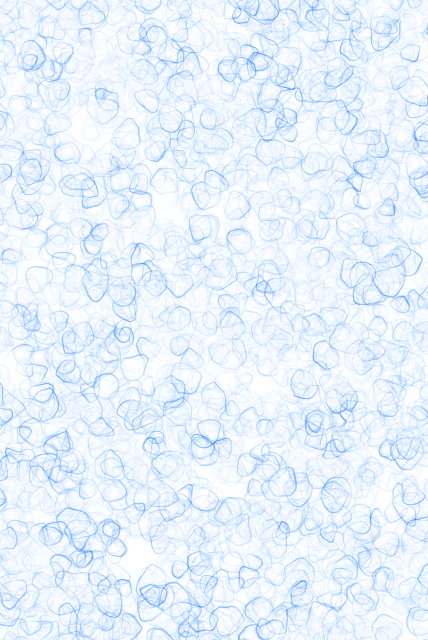
Give the GLSL for this pattern, as a Shadertoy shader.

```glsl
// Overlapping hand-drawn blue loops, packed like foam on white paper.

const vec3 INK_ABSORPTION = vec3(1.0, 0.53, 0.01);
const float CELL = 0.036;         // grid pitch, in canvas heights
const float LINE_WIDTH = 0.0019;
const float FILL_INK = 0.0026;
const int LAYERS = 4;
const int STRANDS = 5;

vec3 hash3(vec3 p) {
    p = fract(p * vec3(0.1031, 0.1030, 0.0973));
    p += dot(p, p.yxz + 33.33);
    return fract((p.xxy + p.yxx) * p.zyx);
}

float cornerGradient(vec2 corner, vec2 offset) {
    float a = 6.2832 * hash3(vec3(corner, 7.0)).x;
    return dot(vec2(cos(a), sin(a)), offset);
}

float gradientNoise(vec2 p) {
    vec2 i = floor(p), f = fract(p);
    vec2 u = f * f * f * (f * (f * 6.0 - 15.0) + 10.0);
    vec2 e = vec2(1.0, 0.0);
    float low = mix(cornerGradient(i, f), cornerGradient(i + e, f - e), u.x);
    float high = mix(cornerGradient(i + e.yx, f - e.yx),
                     cornerGradient(i + e.xx, f - e.xx), u.x);
    return mix(low, high, u.y);
}

vec2 rotate(vec2 p, float a) {
    float c = cos(a), s = sin(a);
    return vec2(c * p.x - s * p.y, s * p.x + c * p.y);
}

// Chance that a loop grows here; low values leave small paper gaps.
float clusterDensity(vec2 p) {
    float field = gradientNoise(p * 11.0 + 40.0)
                + 0.5 * gradientNoise(p * 21.0 + 70.0);
    return smoothstep(-0.48, -0.32, field);
}

// Broad areas of paler and stronger drawing.
float regionStrength(vec2 p) {
    return mix(0.8, 1.15, smoothstep(-0.3, 0.3, gradientNoise(p * 4.0 + 20.0)));
}

// Rounded, slightly cornered outline radius around 1.
float outlineRadius(float angle, vec3 phase) {
    return 0.96 + 0.08 * cos(2.0 * angle + phase.x)
                + 0.05 * cos(3.0 * angle + phase.y)
                + 0.22 * (0.6 - abs(sin(1.5 * angle + phase.z)));
}

// Signed distance to the outline, narrowed along x by squeeze.
float loopDistance(vec2 p, float squeeze, vec3 phase) {
    vec2 scale = vec2(squeeze, 1.0);
    vec2 q = p / scale;
    float r = length(q) + 1e-4;
    float f = r - outlineRadius(atan(q.y, q.x), phase);
    return f / length(q / (r * scale) + 1e-5);
}

// Ink of one loop: a firm outline with fainter strands inside.
float loopInk(vec2 p, float radius, vec3 seed, float strength, float lineWidth) {
    vec2 local = p / radius;
    vec3 phase = 6.2832 * seed;
    float swell = 0.5 + 0.5 * sin(atan(p.y, p.x) + phase.z * 3.0);
    float pressure = 0.35 + 0.8 * swell * swell;
    float ink = 0.0;
    for (int j = 0; j < STRANDS; j++) {
        vec3 vary = hash3(seed * 91.0 + float(j) * 13.7);
        float squeeze = j == 0 ? mix(0.8, 1.0, vary.x) : mix(0.35, 1.0, vary.x);
        vec2 q = rotate(local, phase.x + (vary.y - 0.5) * 2.0);
        float d = loopDistance(q, squeeze, phase + vary * 1.2) * radius;
        float line = 1.0 - smoothstep(0.0, lineWidth, abs(d));
        ink += line * (j == 0 ? strength * pressure : 0.006 + 0.12 * strength * pressure);
        if (j == 0) ink += FILL_INK * (1.0 - smoothstep(-lineWidth, lineWidth, d));
    }
    return ink;
}

// One jittered grid of loops.
float layerInk(vec2 p, float layer, float lineWidth) {
    vec2 shift = hash3(vec3(layer, 3.0, 11.0)).xy * 5.0;
    vec2 wobble = vec2(gradientNoise(p * 46.0 + shift * 9.0),
                       gradientNoise(p * 46.0 + shift.yx * 9.0 + 60.0));
    vec2 grid = rotate(p + 0.005 * wobble, layer * 0.9) / CELL + shift;
    vec2 home = floor(grid);
    float ink = 0.0;
    for (int y = -1; y <= 1; y++)
    for (int x = -1; x <= 1; x++) {
        vec2 cell = home + vec2(x, y);
        vec3 place = hash3(vec3(cell, layer * 17.0 + 1.0));
        vec2 offset = (grid - cell - place.xy) * CELL;
        float radius = mix(0.013, 0.027, place.z);
        if (length(offset) > radius * 1.3) continue;
        vec2 center = rotate((cell + place.xy - shift) * CELL, -layer * 0.9);
        vec3 seed = hash3(vec3(cell + 50.0, layer * 23.0 + 5.0));
        vec3 mood = hash3(vec3(cell + 90.0, layer * 29.0 + 9.0));
        if (mood.x > clusterDensity(center)) continue;
        float strength = (0.06 + 0.42 * pow(mood.y, 4.0)) * regionStrength(center);
        ink += loopInk(offset, radius, seed, strength, lineWidth);
    }
    return ink;
}

void mainImage(out vec4 fragColor, in vec2 fragCoord) {
    vec2 p = fragCoord / iResolution.y;
    float lineWidth = max(LINE_WIDTH, 1.0 / iResolution.y);
    float ink = 0.0;
    for (int i = 0; i < LAYERS; i++) ink += layerInk(p, float(i), lineWidth);
    fragColor = vec4(exp(-ink * INK_ABSORPTION), 1.0);
}
```
